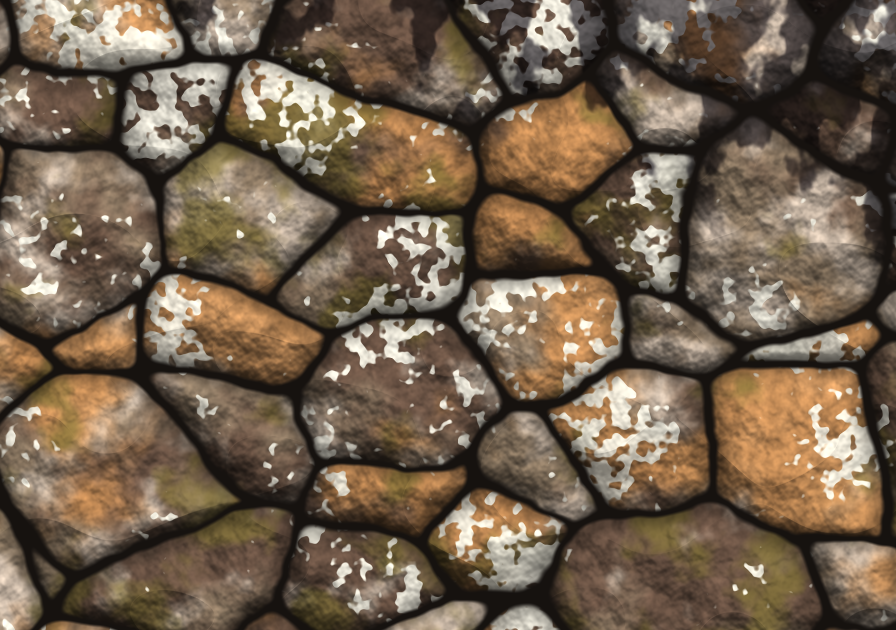
Give the GLSL for this texture, as a Shadertoy shader.

```glsl
// Sunlit dry-stone wall: rough rusty and grey stones with pale lichen, moss and dark joints.

const vec2 CELL_SIZE = vec2(0.235, 0.178);
const vec3 JOINT  = vec3(0.085, 0.070, 0.060);
const vec3 UMBER  = vec3(0.36, 0.28, 0.23);
const vec3 TAUPE  = vec3(0.51, 0.44, 0.36);
const vec3 RUST   = vec3(0.68, 0.48, 0.29);
const vec3 ASH    = vec3(0.68, 0.62, 0.56);
const vec3 MOSS   = vec3(0.43, 0.38, 0.18);
const vec3 LICHEN = vec3(0.89, 0.88, 0.83);

struct Stone { vec2 id; float edge; };

vec2 hash2(vec2 p) {
    vec3 q = fract(p.xyx * vec3(0.1031, 0.1030, 0.0973));
    q += dot(q, q.yzx + 33.33);
    return fract((q.xx + q.yz) * q.zy);
}

float gradientDot(vec2 corner, vec2 offset) {
    float angle = 6.2832 * hash2(corner).x;
    return dot(vec2(cos(angle), sin(angle)), offset);
}

float gradientNoise(vec2 p) {
    vec2 i = floor(p), f = fract(p);
    vec2 u = f * f * f * (f * (f * 6.0 - 15.0) + 10.0);
    vec2 e = vec2(1.0, 0.0);
    float low  = mix(gradientDot(i, f), gradientDot(i + e, f - e), u.x);
    float high = mix(gradientDot(i + e.yx, f - e.yx), gradientDot(i + e.xx, f - e.xx), u.x);
    return 1.4 * mix(low, high, u.y);
}

float fbm(vec2 p, int octaves) {
    float sum = 0.0, amplitude = 0.5;
    for (int i = 0; i < octaves; i++) {
        sum += amplitude * gradientNoise(p);
        p = mat2(1.6, 1.2, -1.2, 1.6) * p + 7.3;
        amplitude *= 0.5;
    }
    return sum;
}

vec2 siteOf(vec2 cell) { return cell + 0.12 + 0.76 * hash2(cell + 11.0); }

float sizeOf(vec2 cell) {
    float h = hash2(cell + 53.0).x;
    return 0.85 * h * h;
}

// Weighted Voronoi cell, with rounded corners and edge distance in canvas units.
Stone findStone(vec2 p) {
    p += 0.022 * vec2(gradientNoise(p * 6.0), gradientNoise(p * 6.0 + 31.0));
    p += 0.004 * vec2(gradientNoise(p * 28.0), gradientNoise(p * 28.0 + 17.0));
    vec2 q = p / CELL_SIZE, base = floor(q), id = base;
    float nearest = 1e5;
    for (int y = -2; y <= 2; y++)
    for (int x = -2; x <= 2; x++) {
        vec2 cell = base + vec2(x, y), d = q - siteOf(cell);
        float power = dot(d, d) - sizeOf(cell);
        if (power < nearest) { nearest = power; id = cell; }
    }
    float rounding = 0.035, sum = 0.0;
    for (int y = -2; y <= 2; y++)
    for (int x = -2; x <= 2; x++) {
        if (x == 0 && y == 0) continue;
        vec2 cell = id + vec2(x, y), site = siteOf(cell), d = q - site;
        float power = dot(d, d) - sizeOf(cell);
        float border = 0.5 * (power - nearest) / length(site - siteOf(id));
        sum += exp(-max(border, 0.0) / rounding);
    }
    return Stone(id, -rounding * log(sum + 1e-9) * CELL_SIZE.y);
}

float relief(vec2 p, float edge) {
    float dome = 0.04 * (1.0 - exp(-max(edge, 0.0) / 0.03));
    float crease = -0.03 * abs(gradientNoise(p * vec2(4.5, 6.5) + 5.0));
    return dome + crease + 0.036 * fbm(p * 7.0, 5);
}

vec3 surfaceNormal(vec2 p, float edge, vec2 tilt) {
    vec2 e = vec2(0.002, 0.0);
    float h = relief(p, edge);
    float dx = relief(p + e.xy, findStone(p + e.xy).edge) - h;
    float dy = relief(p + e.yx, findStone(p + e.yx).edge) - h;
    return normalize(vec3(tilt - vec2(dx, dy) / e.x, 1.0));
}

// Mineral base colour: per-stone choice blended with stains and grain.
vec3 mineral(vec2 p, vec2 trait) {
    float stain = fbm(p * 6.0 + trait * 9.0, 4);
    vec3 c = mix(UMBER, TAUPE, smoothstep(-0.3, 0.25, stain + trait.x - 0.4));
    c = mix(c, ASH, smoothstep(0.0, 0.4, fbm(p * 9.0 + 40.0, 4) + 0.55 * trait.x - 0.15));
    c = mix(c, RUST, 0.9 * smoothstep(0.0, 0.35, fbm(p * 5.0 + 70.0, 4) + 0.8 * trait.y - 0.42));
    return c * (1.0 + 0.35 * fbm(p * 45.0, 3));
}

float lichenCover(vec2 p, float amount) {
    float patches = 1.1 * fbm(p * 5.0 + 90.0, 2);
    float flakes = 0.42 * gradientNoise(p * 36.0) + 0.26 * gradientNoise(p * 75.0 + 8.0);
    return smoothstep(0.30, 0.42, patches + flakes + 0.55 * amount - 0.16);
}

void mainImage(out vec4 fragColor, in vec2 fragCoord) {
    vec2 p = fragCoord / iResolution.y, uv = fragCoord / iResolution.xy;
    Stone stone = findStone(p);
    vec2 trait = hash2(stone.id + 5.0), growth = hash2(stone.id + 83.0);

    // Stone, moss and lichen
    vec3 color = mineral(p, trait);
    float moss = smoothstep(0.12, 0.4, fbm(p * 7.0 + 120.0, 4) + 0.4 * growth.y - 0.15);
    color = mix(color, MOSS, 0.7 * moss);
    float lichen = lichenCover(p, growth.x);
    color = mix(color, LICHEN * (1.0 + 0.2 * fbm(p * 60.0, 2)), 0.92 * lichen);

    // Sunlight and contact shade
    vec3 normal = surfaceNormal(p, stone.edge, 0.4 * (hash2(stone.id + 29.0) - 0.5));
    float sun = max(dot(normal, normalize(vec3(0.2, 0.6, 0.8))), 0.0);
    color *= 0.36 + 0.90 * mix(sun, 0.8, 0.35 * lichen);
    color *= mix(0.65, 1.0, smoothstep(0.0, 0.035, stone.edge));

    // Dappled foliage shade at the upper right
    float canopy = smoothstep(0.95, 1.4, 0.5 * uv.x + uv.y);
    float leaves = smoothstep(0.0, 0.14, fbm(p * vec2(11.0, 8.0) + 150.0, 4) + 0.55 * canopy - 0.28);
    color *= mix(vec3(1.0), vec3(0.42, 0.41, 0.44), leaves * smoothstep(0.0, 0.25, canopy));

    // Dark open joints
    float gap = 0.004 + 0.003 * gradientNoise(p * 9.0 + 60.0);
    color = mix(JOINT, color, smoothstep(gap - 0.002, gap + 0.005, stone.edge));
    fragColor = vec4(clamp(color, 0.0, 1.0), 1.0);
}
```
